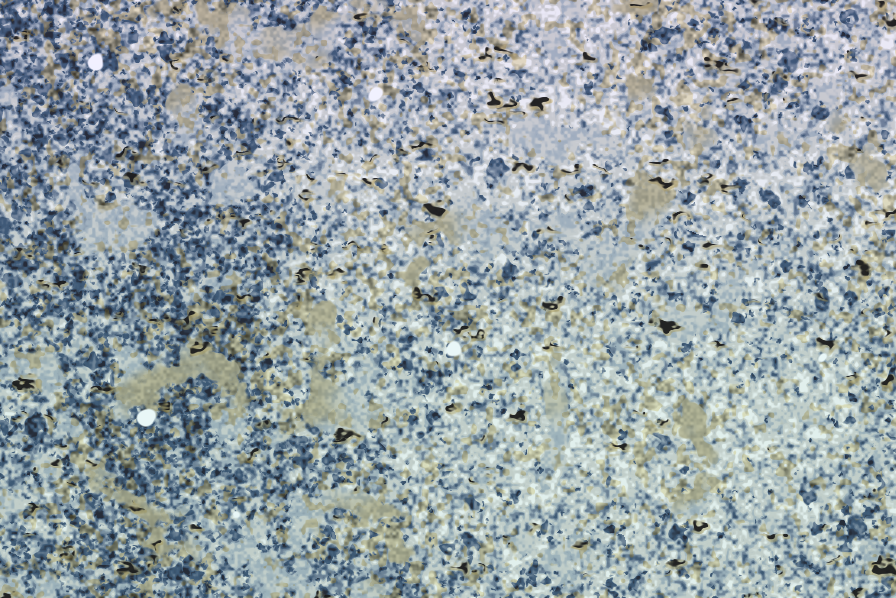
Give the GLSL for this texture, as a WebGL 2 fragment shader.

```glsl
#version 300 es
precision highp float;
// Weathered stone: blue-grey grain, navy spots, ochre stains, pits and pale chips.

uniform vec2 u_resolution;
out vec4 fragColor;

vec3 hash3(vec2 cell, float seed) {
    vec3 h = fract(vec3(cell.xyx + seed * 17.37) * vec3(0.1031, 0.1030, 0.0973));
    h += dot(h, h.yxz + 33.33);
    return fract((h.xxy + h.yzz) * h.zyx);
}

float valueNoise(vec2 p, float seed) {
    vec2 cell = floor(p), f = fract(p);
    f = f * f * (3.0 - 2.0 * f);
    float low = mix(hash3(cell, seed).x, hash3(cell + vec2(1, 0), seed).x, f.x);
    float high = mix(hash3(cell + vec2(0, 1), seed).x, hash3(cell + vec2(1, 1), seed).x, f.x);
    return mix(low, high, f.y);
}

float fbm(vec2 p, float seed) {
    float sum = 0.0, weight = 0.53;
    for (int i = 0; i < 4; i++) {
        sum += weight * valueNoise(p, seed + float(i));
        p = mat2(0.8, 0.6, -0.6, 0.8) * p * 2.03;
        weight *= 0.5;
    }
    return sum;
}

// Coverage of ragged spots, one candidate per cell; radii are in cell units.
float spots(vec2 p, float presence, vec2 radii, float ragged, float soft, float seed) {
    vec2 home = floor(p);
    vec2 warp = vec2(valueNoise(p * 3.1, seed + 3.0), valueNoise(p * 3.1, seed + 4.0)) - 0.5;
    float cover = 0.0;
    for (int y = -1; y <= 1; y++) {
        for (int x = -1; x <= 1; x++) {
            vec2 cell = home + vec2(x, y);
            vec3 place = hash3(cell, seed);
            vec3 form = hash3(cell, seed + 1.0);
            float radius = mix(radii.x, radii.y, form.x * form.x);
            vec2 offset = p - cell - place.xy + warp * ragged;
            offset.y *= mix(0.8, 1.3, form.y);
            float inside = 1.0 - smoothstep(radius - soft, radius + soft, length(offset));
            cover = max(cover, inside * step(place.z, presence));
        }
    }
    return cover;
}

// Share of dark matter: heavy on the left, lighter in the lower right corner.
float darkDensity(vec2 uv, vec2 p) {
    float left = 1.0 - smoothstep(0.15, 0.58, uv.x + 0.12 * (uv.y - 0.5));
    float corner = smoothstep(0.7, 0.95, uv.x) * (1.0 - smoothstep(0.1, 0.35, uv.y));
    float drift = fbm(p * 3.2, 11.0) - 0.5;
    return clamp(0.2 + 0.42 * left + 0.25 * corner + 0.9 * drift, 0.04, 0.9);
}

vec3 stoneRamp(float tone) {
    vec3 color = mix(vec3(0.15, 0.17, 0.22), vec3(0.25, 0.35, 0.46), smoothstep(0.02, 0.22, tone));
    color = mix(color, vec3(0.44, 0.51, 0.59), smoothstep(0.22, 0.38, tone));
    color = mix(color, vec3(0.63, 0.69, 0.73), smoothstep(0.38, 0.54, tone));
    color = mix(color, vec3(0.78, 0.80, 0.79), smoothstep(0.54, 0.70, tone));
    return mix(color, vec3(0.91, 0.93, 0.93), smoothstep(0.74, 1.0, tone));
}

void main() {
    vec2 uv = gl_FragCoord.xy / u_resolution;
    vec2 p = gl_FragCoord.xy / u_resolution.y;
    float density = darkDensity(uv, p);

    // Fine grain over broad shading
    float coarse = valueNoise(p * 58.0, 21.0) - 0.5;
    float medium = valueNoise(p * 118.0, 22.0) - 0.5;
    float fine = valueNoise(p * 185.0, 23.0) - 0.5;
    float tone = 0.60 + 0.36 * coarse + 0.52 * medium + 0.50 * fine;
    tone -= 0.34 * (density - 0.3);

    // Flat worn patches, mostly among the dark spots
    float worn = smoothstep(0.62, 0.67, fbm(p * 13.0, 31.0) + 0.12 * (density - 0.4));
    tone = mix(tone, 0.63 + 0.2 * fine, worn * 0.85);

    // Navy spots in three sizes
    float navy = spots(p * 27.0, density * 0.5, vec2(0.18, 0.46), 0.55, 0.07, 41.0);
    navy = max(navy, spots(p * 46.0, density * 0.75, vec2(0.16, 0.46), 0.55, 0.09, 47.0));
    navy = max(navy, spots(p * 80.0, density * 0.65, vec2(0.2, 0.42), 0.5, 0.14, 53.0));
    navy *= 1.0 - 0.9 * worn;
    tone = mix(tone, 0.17 + 0.28 * medium + 0.3 * fine, navy * 0.88);
    vec3 color = stoneRamp(tone);

    // Ochre stains between the spots
    float warmth = fbm(p * 4.5, 61.0) - 0.5;
    float stain = 0.6 * valueNoise(p * 72.0, 65.0) + 0.4 * valueNoise(p * 140.0, 66.0);
    stain = smoothstep(0.56, 0.68, stain + 0.4 * warmth + 0.06 * (density - 0.3));
    stain = max(stain, worn * smoothstep(-0.02, 0.12, warmth));
    vec3 ochre = mix(vec3(0.30, 0.27, 0.17), vec3(0.86, 0.83, 0.67), clamp(tone, 0.0, 1.0));
    color = mix(color, ochre, 0.75 * stain * (1.0 - navy));

    // Flattened black pits with ochre rims
    vec2 pitPoint = p * vec2(24.0, 38.0);
    float rim = spots(pitPoint, 0.13, vec2(0.2, 0.46), 0.8, 0.12, 71.0);
    float pit = spots(pitPoint + vec2(0.05, -0.1), 0.13, vec2(0.08, 0.30), 0.8, 0.08, 71.0);
    color = mix(color, vec3(0.66, 0.59, 0.36), 0.5 * rim);
    color = mix(color, vec3(0.09, 0.09, 0.10), 0.92 * pit);

    // Rare white chips
    float chip = spots(p * 9.0, 0.06, vec2(0.05, 0.15), 0.14, 0.02, 81.0);
    color = mix(color, vec3(0.94, 0.96, 0.97), chip);

    // Cool green cast below, faint violet above
    color *= mix(vec3(0.97, 1.01, 1.0), vec3(1.01, 0.98, 1.04), smoothstep(0.3, 1.0, uv.y));
    fragColor = vec4(clamp(color, 0.0, 1.0), 1.0);
}
```
